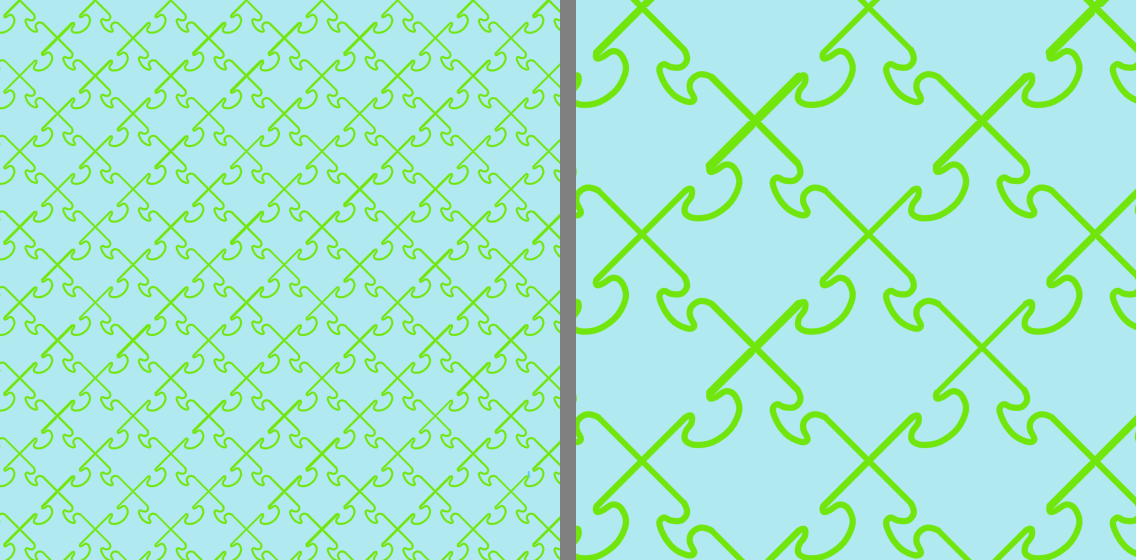
Left: the whole. Right: its middle third, enlarged.
This pattern is drawn by a WebGL 2 fragment shader. Its source:

```glsl
#version 300 es
precision highp float;
// Lime lattice of diagonal strokes on pale aqua. Every square cell of a
// checkerboard holds one stroke: two straight arms joined by a curled hook.
// The hook is a Catmull-Rom curve; arm thickness varies from crossing to crossing.

uniform vec2 u_resolution;
out vec4 fragColor;

const vec3 AQUA = vec3(0.69, 0.915, 0.94);
const vec3 LIME = vec3(0.44, 0.90, 0.05);
const vec3 SPECK_BLUE = vec3(0.36, 0.80, 0.93);

const float CELLS = 14.82;                 // cells across the canvas, two per repeat
const float CELL = 78.0;                   // curve units along one cell side
const vec2 ORIGIN = vec2(0.0352, 0.9996);  // position of one crossing
const float HOOK_RADIUS = 2.15;            // half the hook line width
const int KNOTS = 16;
const int STEPS = 4;                       // chords per curve span

// Hook knots, measured from the cell corner where the stroke starts
const vec2 RISING_HOOK[KNOTS] = vec2[KNOTS](
  vec2(24, 24), vec2(30, 30), vec2(34, 31), vec2(34, 26),
  vec2(30, 20), vec2(30, 14), vec2(37, 11), vec2(49, 13),
  vec2(61, 22), vec2(67, 35), vec2(64, 45), vec2(58, 48),
  vec2(51, 44), vec2(47, 43), vec2(47, 47), vec2(54, 54));
const vec2 FALLING_HOOK[KNOTS] = vec2[KNOTS](
  vec2(23, 23), vec2(29, 29), vec2(31, 36), vec2(27, 41),
  vec2(20, 41), vec2(15, 39), vec2(12, 43), vec2(16, 53),
  vec2(23, 61), vec2(32, 65), vec2(36, 63), vec2(33, 56),
  vec2(34, 50), vec2(40, 46), vec2(48, 48), vec2(55, 55));

float hash(vec2 p) {
  vec3 q = fract(vec3(p.xyx) * 0.1031);
  q += dot(q, q.yzx + 33.33);
  return fract((q.x + q.y) * q.z);
}

float segmentDistance(vec2 p, vec2 a, vec2 b) {
  vec2 ab = b - a;
  float t = clamp(dot(p - a, ab) / dot(ab, ab), 0.0, 1.0);
  return length(p - a - ab * t);
}

vec2 catmullRom(vec2 a, vec2 b, vec2 c, vec2 d, float t) {
  return b + 0.5 * t * (c - a + t * (2.0 * a - 5.0 * b + 4.0 * c - d
         + t * (3.0 * (b - c) + d - a)));
}

float hookDistance(vec2 p, vec2 knots[KNOTS]) {
  float nearest = 1e5;
  vec2 previous = knots[1];
  for (int i = 1; i < KNOTS - 2; i++) {
    for (int s = 1; s <= STEPS; s++) {
      float t = float(s) / float(STEPS);
      vec2 next = catmullRom(knots[i - 1], knots[i], knots[i + 1], knots[i + 2], t);
      nearest = min(nearest, segmentDistance(p, previous, next));
      previous = next;
    }
  }
  return nearest;
}

// Signed distance to a whole stroke; radii are those of its two arms
float strokeDistance(vec2 p, vec2 knots[KNOTS], vec2 radii) {
  float startArm = segmentDistance(p, vec2(0.0), knots[1]) - radii.x;
  float endArm = segmentDistance(p, knots[KNOTS - 2], vec2(CELL)) - radii.y;
  float hook = hookDistance(p, knots) - HOOK_RADIUS;
  return min(hook, min(startArm, endArm));
}

// Half the arm width at a crossing, between the given thin and thick limits
float armRadius(vec2 crossing, float thin, float thick) {
  return mix(thin, thick, hash(crossing + 50.0));
}

float latticeDistance(vec2 grid) {
  vec2 id = floor(grid);
  vec2 local = fract(grid);
  if (mod(id.x + id.y, 2.0) < 0.5) {
    vec2 radii = vec2(armRadius(id, 1.8, 3.2), armRadius(id + 1.0, 1.8, 3.2));
    return strokeDistance(local * CELL, RISING_HOOK, radii);
  }
  vec2 radii = vec2(armRadius(id + vec2(0, 1), 1.8, 2.4),
                    armRadius(id + vec2(1, 0), 1.8, 2.4));
  return strokeDistance(vec2(local.x, 1.0 - local.y) * CELL, FALLING_HOOK, radii);
}

// Coverage of a shape, softened over about one pixel
float coverage(float distance, float pixel) {
  return 1.0 - smoothstep(-0.75 * pixel, 0.75 * pixel, distance);
}

void main() {
  float side = min(u_resolution.x, u_resolution.y);
  vec2 uv = gl_FragCoord.xy / side;
  float pixel = 1.0 / side;

  // One small stray drop of blue near the lower right
  float speck = segmentDistance(uv, vec2(0.945, 0.149), vec2(0.944, 0.157)) - 0.0018;
  vec3 color = mix(AQUA, SPECK_BLUE, coverage(speck, pixel));

  // Hooked strokes
  float lattice = latticeDistance((uv - ORIGIN) * CELLS);
  color = mix(color, LIME, coverage(lattice, pixel * CELLS * CELL));
  fragColor = vec4(color, 1.0);
}
```
